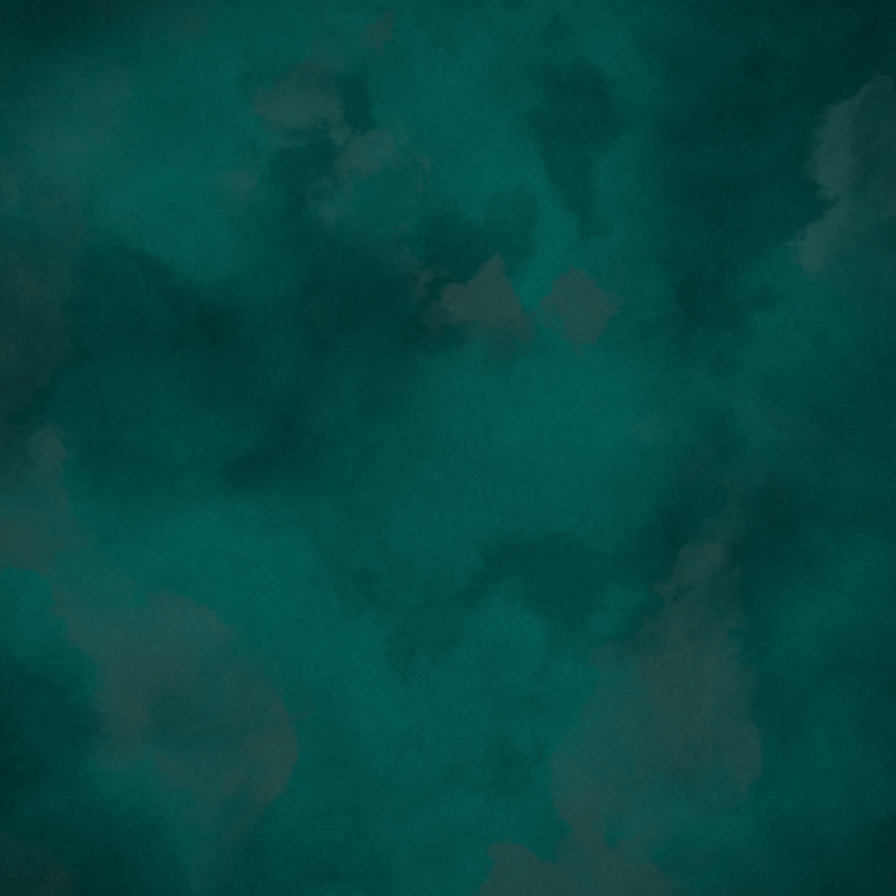
Reproduce this texture procedurally as a WebGL 1 fragment shader.

```glsl
precision highp float;
uniform vec2 u_resolution;

const vec3 ABYSS = vec3(0.0, 0.09, 0.08);
const vec3 DEEP_TEAL = vec3(0.0, 0.195, 0.183);
const vec3 BRIGHT_TEAL = vec3(0.012, 0.345, 0.325);
const vec3 HAZE_GREY = vec3(0.15, 0.325, 0.31);
const vec3 HAZE_WARM = vec3(0.16, 0.29, 0.275);
const float CLOUD_SCALE = 4.0;     // large tonal clouds across the canvas
const float HAZE_SCALE = 5.0;      // grey patches across the canvas
const float RAGGED_SCALE = 26.0;   // frayed edges of the patches
const float RAGGED_REACH = 0.04;
const float HAZE_STRENGTH = 0.75;
const float SMUDGE_STRENGTH = 0.25;
const float MOTTLE_SCALE = 40.0;   // soft brush mottling
const float MOTTLE_STRENGTH = 0.03;
const float GRAIN_SCALE = 256.0;
const float GRAIN_STRENGTH = 0.018;

float hash(vec2 p) {
  vec3 q = fract(vec3(p.xyx) * 0.1031);
  q += dot(q, q.yzx + 33.33);
  return fract((q.x + q.y) * q.z);
}

float valueNoise(vec2 p) {
  vec2 cell = floor(p);
  vec2 f = fract(p);
  f = f * f * f * (f * (f * 6.0 - 15.0) + 10.0);
  float low = mix(hash(cell), hash(cell + vec2(1.0, 0.0)), f.x);
  float high = mix(hash(cell + vec2(0.0, 1.0)), hash(cell + 1.0), f.x);
  return mix(low, high, f.y);
}

// Rotated octaves hide the lattice; gain sets the roughness.
float fbm(vec2 p, float gain) {
  float sum = 0.0;
  float total = 0.0;
  float amplitude = 1.0;
  for (int i = 0; i < 6; i++) {
    sum += amplitude * valueNoise(p);
    total += amplitude;
    amplitude *= gain;
    p = mat2(1.6, 1.2, -1.2, 1.6) * p + 17.3;
  }
  return sum / total;
}

vec2 fbmOffset(vec2 p, float gain) {
  return vec2(fbm(p, gain), fbm(p + 41.7, gain)) - 0.5;
}

void main() {
  vec2 uv = gl_FragCoord.xy / u_resolution;

  // Two warps: a broad drift and a fine fraying
  vec2 drift = uv + 0.14 * fbmOffset(uv * 4.0 + 5.0, 0.5);
  vec2 frayed = drift + RAGGED_REACH * fbmOffset(uv * RAGGED_SCALE, 0.7);

  // Teal clouds, brighter towards the middle
  float cloud = fbm(mix(drift, frayed, 0.5) * CLOUD_SCALE + 2.6, 0.5);
  float centreGlow = 1.0 - smoothstep(0.1, 0.7, length(uv - vec2(0.47, 0.54)));
  float tone = smoothstep(0.12, 0.86, cloud + 0.1 * centreGlow);
  vec3 color = mix(DEEP_TEAL, BRIGHT_TEAL, tone);

  // Dark smudges with frayed rims
  float smudge = smoothstep(0.54, 0.74, fbm(frayed * 6.0 + 61.0, 0.55));
  color = mix(color, ABYSS, SMUDGE_STRENGTH * smudge);

  // Grey haze, crisp in some places and dissolving in others
  float hazeField = fbm(frayed * HAZE_SCALE + 23.0, 0.55);
  float softness = mix(0.06, 0.22, smoothstep(0.25, 0.55, valueNoise(uv * 6.0 + 9.0)));
  float haze = smoothstep(0.52, 0.52 + softness, hazeField);
  haze *= 0.35 + 0.65 * smoothstep(0.3, 0.65, fbm(frayed * 9.0 + 80.0, 0.6));
  vec3 hazeColor = mix(HAZE_GREY, HAZE_WARM, smoothstep(0.35, 0.65, valueNoise(uv * 5.0 + 31.0)));
  color = mix(color, hazeColor, HAZE_STRENGTH * haze);

  // Darkened corners and edges
  vec2 edge = abs(drift - 0.5) * 2.0;
  float corner = smoothstep(1.02, 1.42, length(edge));
  float rim = smoothstep(0.75, 1.05, max(edge.x, edge.y));
  color = mix(color, ABYSS, 0.42 * corner + 0.08 * rim);

  // Brush mottling and paper grain
  float mottle = fbm(uv * MOTTLE_SCALE + 13.0, 0.75) - 0.5;
  float grain = valueNoise(uv * GRAIN_SCALE) - 0.5;
  color += (MOTTLE_STRENGTH * mottle + GRAIN_STRENGTH * grain) * vec3(0.5, 1.0, 1.0);
  gl_FragColor = vec4(clamp(color, 0.0, 1.0), 1.0);
}
```
